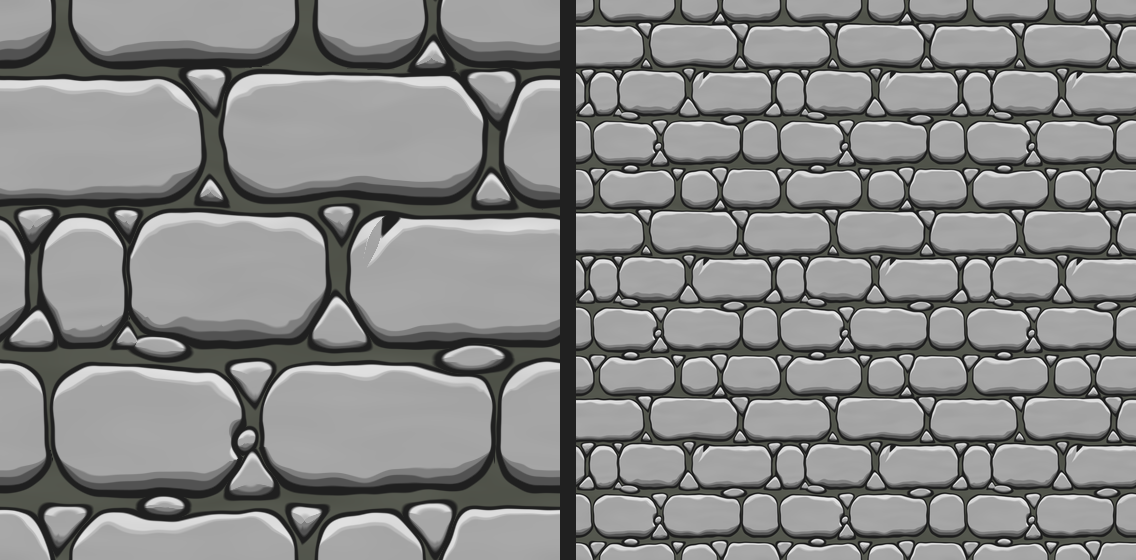
Left, the tile; right, the same tile 3 across and 3 down.
This texture is drawn by a three.js fragment shader. Its source:

```glsl
varying vec2 vUv;

const vec3 FACE = vec3(0.645);
const vec3 HIGHLIGHT = vec3(0.85);
const vec3 SHADE = vec3(0.46);
const vec3 DEEP_SHADE = vec3(0.29);
const vec3 MORTAR = vec3(0.32, 0.33, 0.295);
const vec3 INK = vec3(0.12);
const float SOFT = 0.0018;
const float FAR = 1.0;

float hash(vec2 c) {
  vec3 q = fract(c.xyx * 0.1031);
  q += dot(q, q.yzx + 33.33);
  return fract((q.x + q.y) * q.z);
}

// Value noise that wraps after a whole number of cells
float noise(vec2 uv, vec2 cells) {
  vec2 p = uv * cells, i = floor(p), f = fract(p);
  f = f * f * (3.0 - 2.0 * f);
  vec2 a = mod(i, cells), b = mod(i + 1.0, cells);
  return mix(mix(hash(a), hash(vec2(b.x, a.y)), f.x),
             mix(hash(vec2(a.x, b.y)), hash(b), f.x), f.y);
}

vec2 wrapDelta(vec2 d) { return d - floor(d + 0.5); }

float smoothMax(float a, float b, float k) {
  float h = max(k - abs(a - b), 0.0) / k;
  return max(a, b) + h * h * k * 0.25;
}

float roundedBox(vec2 p, vec2 halfSize) {
  float r = min(0.075, 0.75 * min(halfSize.x, halfSize.y));
  vec2 q = abs(p) - halfSize + r;
  return length(max(q, 0.0)) + min(max(q.x, q.y), 0.0) - r;
}

float ellipse(vec2 p, vec2 radii) {
  return (length(p / radii) - 1.0) * min(radii.x, radii.y);
}

// Rounded triangle, flat side up, point down
float wedge(vec2 p, float size) {
  float r = 0.64 * size;
  float side = dot(vec2(sqrt(p.x * p.x + 0.03 * size * size), p.y), vec2(0.87, -0.5));
  return smoothMax(p.y - r, side - r, 0.7 * size);
}

// Pebble wedged into one end of a joint; end is 1 at the top, -1 at the bottom
float jointPebble(vec2 p, vec2 joint, float size, float end) {
  if (size <= 0.0) return FAR;
  vec2 d = wrapDelta(p - joint);
  d.y = d.y * end - 0.012 + 0.64 * size;
  d.x += d.y * (hash(joint * 91.0) - 0.5) * 0.4;
  return wedge(d, size);
}

// One course: x is the distance to its blocks, y to its pebbles
vec2 course(vec2 p, float y, float halfHeight, vec3 joints, vec3 gaps,
            vec3 topSizes, vec3 bottomSizes, vec4 loose) {
  vec3 nextJoints = vec3(joints.yz, joints.x + 1.0);
  vec3 nextGaps = gaps.yzx;
  vec2 dist = vec2(FAR, ellipse(wrapDelta(p - loose.xy), loose.zw));
  for (int i = 0; i < 3; i++) {
    float left = joints[i] + gaps[i], right = nextJoints[i] - nextGaps[i];
    if (right > left) {
      float lift = (hash(vec2(float(i) + 3.0, y * 57.0)) - 0.5) * 0.014;
      vec2 d = wrapDelta(p - vec2(0.5 * (left + right), y + lift));
      dist.x = min(dist.x, roundedBox(d, vec2(0.5 * (right - left), halfHeight)));
    }
    dist.y = min(dist.y, jointPebble(p, vec2(joints[i], y + halfHeight), topSizes[i], 1.0));
    dist.y = min(dist.y, jointPebble(p, vec2(joints[i], y - halfHeight), bottomSizes[i], -1.0));
  }
  return dist;
}

vec2 masonry(vec2 p) {
  vec2 d = course(p, 0.989, 0.095, vec3(0.115, 0.548, 0.771), vec3(0.02, 0.021, 0.016),
    vec3(0.045, 0.032, 0.05), vec3(0.0, 0.0, 0.031), vec4(0.297, 0.099, 0.034, 0.016));
  d = min(d, course(p, 0.757, 0.108, vec3(0.376, 0.878, 1.376), vec3(0.0215, 0.018, 0.0215),
    vec3(0.043, 0.055, 0.0), vec3(0.024, 0.036, 0.0), vec4(0.444, 0.212, 0.016, 0.018)));
  d = min(d, course(p, 0.501, 0.112, vec3(0.061, 0.2246, 0.6075), vec3(0.0143, 0.007, 0.0215),
    vec3(0.035, 0.026, 0.032), vec3(0.045, 0.022, 0.06), vec4(0.283, 0.38, 0.045, 0.018)));
  d = min(d, course(p, 0.234, 0.106, vec3(0.093, 0.4525, 0.8874), vec3(0.009, 0.019, 0.009),
    vec3(0.0, 0.044, 0.0), vec3(0.0, 0.045, 0.0), vec4(0.846, 0.357, 0.055, 0.022)));
  // Blocks give way to pebbles, and one has a chipped edge
  d.x = smoothMax(d.x, 0.012 - d.y, 0.015);
  vec2 chip = wrapDelta(p - vec2(0.7, 0.603));
  d.x = max(d.x, -wedge(vec2(chip.x - 0.5 * chip.y, chip.y * 0.7), 0.018));
  return d;
}

float inside(float d) { return 1.0 - smoothstep(-SOFT, SOFT, d); }

// Painted stone: lit upper rim, two bands of shade below
vec3 stoneColor(float d, float up, float scale, float rough, float strokes) {
  vec3 color = FACE + (strokes - 0.5) * 0.035;
  float lit = scale * 0.017 * smoothstep(0.0, 0.75, up) * (0.45 + rough);
  float shade = scale * 0.026 * smoothstep(0.05, 0.85, -up) * (0.5 + rough);
  color = mix(color, SHADE, 0.8 * inside(-d - shade + 0.002));
  color = mix(color, DEEP_SHADE, 0.85 * inside(-d - 0.55 * shade + 0.002));
  color = mix(color, FACE + 0.08, inside(-d - 1.3 * lit + 0.002));
  return mix(color, HIGHLIGHT + (strokes - 0.5) * 0.1, inside(-d - lit + 0.002));
}

void main() {
  // Hand-drawn wobble
  vec2 broad = vec2(noise(vUv, vec2(7.0)), noise(vUv + 0.37, vec2(7.0))) - 0.5;
  vec2 fine = vec2(noise(vUv, vec2(29.0)), noise(vUv + 0.61, vec2(29.0))) - 0.5;
  vec2 p = vUv + broad * 0.014 + fine * 0.005;
  float rough = noise(vUv + 0.19, vec2(19.0));
  float strokes = 0.6 * noise(vUv + broad * 0.06, vec2(7.0, 43.0))
                + 0.4 * noise(vUv, vec2(13.0, 17.0));

  // Distances and upward facing of the edges
  float e = 0.002;
  vec2 d = masonry(p);
  vec2 dx = masonry(p + vec2(e, 0.0)) - d;
  vec2 dy = masonry(p + vec2(0.0, e)) - d;
  vec2 up = dy / sqrt(dx * dx + dy * dy + 1e-9);

  // Mortar, ink outlines, blocks and pebbles
  vec3 color = MORTAR + (strokes - 0.5) * 0.05;
  float blockLine = 0.005 + 0.005 * rough + 0.006 * max(-up.x, 0.0);
  float pebbleLine = 0.004 + 0.004 * rough + 0.003 * max(-up.y, 0.0);
  color = mix(color, INK, max(inside(d.x - blockLine), inside(d.y - pebbleLine)));
  color = mix(color, stoneColor(d.x, up.x, 1.0, rough, strokes), inside(d.x));
  color = mix(color, stoneColor(d.y, up.y, 0.5, rough, strokes), inside(d.y));
  gl_FragColor = vec4(color, 1.0);
}
```
